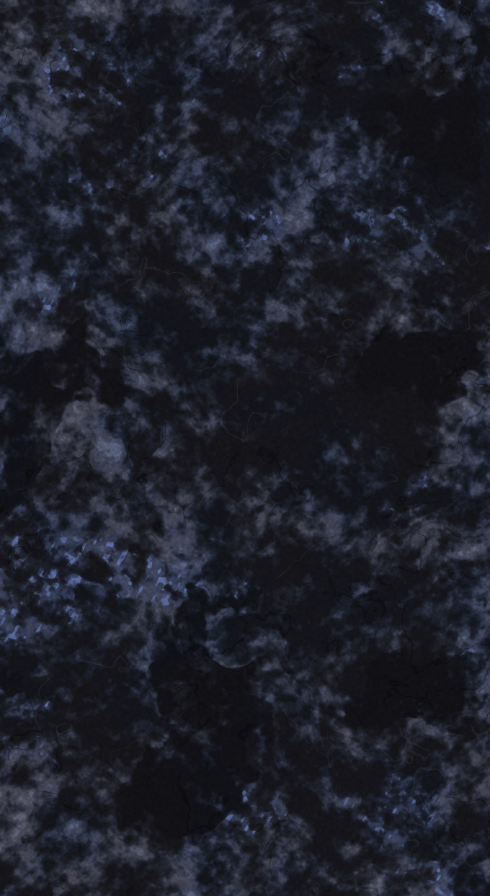
This texture is drawn by a WebGL 2 fragment shader. Its source:

```glsl
#version 300 es
precision highp float;

uniform vec2 u_resolution;
out vec4 fragColor;

float hash(vec2 cell) {
    vec3 q = fract(vec3(cell.xyx) * 0.1031);
    q += dot(q, q.yzx + 33.33);
    return fract((q.x + q.y) * q.z);
}

float valueNoise(vec2 p) {
    vec2 cell = floor(p);
    vec2 f = fract(p);
    vec2 w = f * f * (3.0 - 2.0 * f);
    float low = mix(hash(cell), hash(cell + vec2(1.0, 0.0)), w.x);
    float high = mix(hash(cell + vec2(0.0, 1.0)), hash(cell + vec2(1.0)), w.x);
    return mix(low, high, w.y);
}

vec2 rotate(vec2 p, float angle) {
    float c = cos(angle);
    float s = sin(angle);
    return vec2(c * p.x - s * p.y, s * p.x + c * p.y);
}

// Normalised fractal noise, turned between octaves to hide the lattice
float fbm(vec2 p, int octaves) {
    float sum = 0.0;
    float total = 0.0;
    float amplitude = 0.5;
    for (int i = 0; i < octaves; i++) {
        sum += amplitude * valueNoise(p);
        total += amplitude;
        amplitude *= 0.5;
        p = rotate(p, 0.65) * 2.03 + vec2(17.3, 9.1);
    }
    return sum / total;
}

vec2 warp(vec2 p, float scale, float amount) {
    vec2 offset = vec2(fbm(p * scale + 31.0, 4), fbm(p * scale + 73.0, 4));
    return p + amount * (offset - 0.5);
}

// Fibres that change between two diagonal directions
float fibres(vec2 p, vec2 stretch) {
    float falling = fbm(rotate(p, 0.6) * stretch + 11.0, 4);
    float rising = fbm(rotate(p, -0.75) * stretch + 47.0, 4);
    float side = smoothstep(0.42, 0.58, fbm(p * 2.5 + 5.0, 3));
    return mix(falling, rising, side);
}

// Thin broken line along the middle contour of a noise field
float vein(vec2 p, float scale, float width, float seed) {
    float ridge = abs(fbm(p * scale + seed, 4) - 0.5);
    float present = smoothstep(0.48, 0.62, fbm(p * 7.0 + seed * 2.0, 3));
    return present * (1.0 - smoothstep(0.0, width, ridge));
}

vec3 stoneColour(float tone) {
    vec3 black = vec3(0.080, 0.080, 0.098);
    vec3 navy = vec3(0.12, 0.13, 0.17);
    vec3 slate = vec3(0.18, 0.20, 0.25);
    vec3 grey = vec3(0.25, 0.26, 0.32);
    vec3 pale = vec3(0.33, 0.36, 0.43);
    vec3 c = mix(black, navy, smoothstep(-0.9, 0.6, tone));
    c = mix(c, slate, smoothstep(0.3, 1.2, tone));
    c = mix(c, grey, smoothstep(1.0, 1.85, tone));
    return mix(c, pale, smoothstep(2.0, 3.0, tone));
}

void main() {
    vec2 p = gl_FragCoord.xy / u_resolution.x;
    vec2 bent = warp(p, 7.0, 0.11);

    // Cloudy masses, mottling, fibres and grain
    float mass = fbm(bent * 5.0 + 3.0, 5) - 0.5;
    float mottle = fbm(warp(p, 24.0, 0.02) * 21.0 + 21.0, 4) - 0.5;
    float fibre = fibres(bent, vec2(13.0, 48.0)) - 0.5;
    float grain = fbm(p * 62.0 + 7.0, 3) - 0.5;
    float tone = (0.8 * mass + 0.85 * mottle + 0.5 * fibre + 0.6 * grain) / 0.176 - 0.06;

    // Solid black inclusions
    float inclusion = smoothstep(0.61, 0.65, fbm(bent * 4.6 + 57.0, 5));
    tone -= 1.6 * inclusion;
    vec3 colour = stoneColour(tone);
    colour *= 1.0 - 0.15 * inclusion;

    // Drift between neutral grey and cool blue
    float coolness = smoothstep(0.35, 0.65, fbm(bent * 7.0 + 88.0, 4));
    colour *= mix(vec3(1.03, 0.99, 0.99), vec3(0.95, 1.0, 1.08), coolness);

    // Blue crystal zones with small bright flecks
    float zone = smoothstep(0.58, 0.70, fbm(bent * 6.0 + 120.0, 4));
    float lit = smoothstep(0.2, 1.4, tone);
    float fleck = smoothstep(0.64, 0.84, valueNoise(rotate(p, 0.5) * vec2(125.0, 80.0)));
    colour = mix(colour, vec3(0.20, 0.25, 0.39), 0.4 * zone * lit);
    colour = mix(colour, vec3(0.38, 0.45, 0.68), 0.75 * fleck * zone * lit);

    // Pale hairlines, dark cracks and surface sparkle
    float hairline = vein(p, 8.0, 0.014, 150.0);
    float crack = vein(bent, 13.0, 0.03, 190.0);
    float sparkle = valueNoise(p * 190.0) - 0.5;
    colour = mix(colour, vec3(0.27, 0.27, 0.31), 0.24 * hairline * (1.0 - 0.7 * inclusion));
    colour *= 1.0 - 0.3 * crack;
    colour *= 1.0 + 0.22 * sparkle;

    fragColor = vec4(colour, 1.0);
}
```
